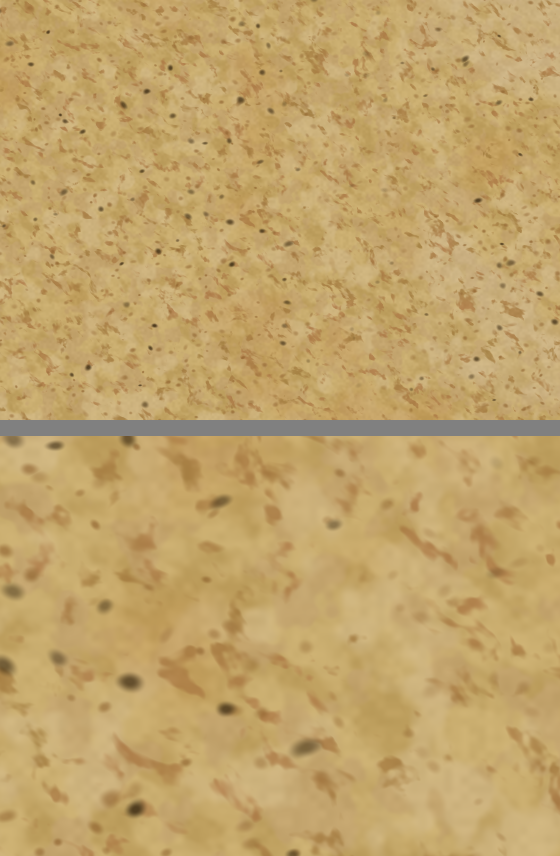
Top, the full canvas; bottom, a detail of the centre.
This texture is drawn by a Shadertoy shader. Its source:

```glsl
// Polished golden granite: soft mottling, rusty flecks, dark specks and pale veils.

float hash(vec2 p) {
    return fract(sin(dot(p, vec2(127.1, 311.7))) * 43758.5453);
}

float noise(vec2 p) {
    vec2 cell = floor(p), f = fract(p);
    f = f * f * (3.0 - 2.0 * f);
    return mix(mix(hash(cell), hash(cell + vec2(1, 0)), f.x),
               mix(hash(cell + vec2(0, 1)), hash(cell + vec2(1, 1)), f.x), f.y);
}

float fbm(vec2 p) {
    float sum = 0.0, amplitude = 0.53;
    for (int i = 0; i < 3; i++) {
        sum += amplitude * noise(p);
        p = mat2(1.6, 1.2, -1.2, 1.6) * p + 17.3;
        amplitude *= 0.5;
    }
    return sum / 0.93;
}

// Soft, uneven dots scattered one per cell; radius is in cell units
float specks(vec2 p, float share, float radius) {
    vec2 home = floor(p);
    float cover = 0.0;
    for (int y = -1; y <= 1; y++) {
        for (int x = -1; x <= 1; x++) {
            vec2 cell = home + vec2(x, y);
            vec2 center = cell + vec2(hash(cell + 3.1), hash(cell + 8.7));
            float size = radius * mix(0.55, 1.2, hash(cell + 21.4));
            float d = length((p - center) * vec2(0.9, 1.1));
            float present = step(hash(cell + 14.2), share);
            float strength = mix(0.45, 1.0, hash(cell + 31.9));
            cover = max(cover, present * strength * smoothstep(size * 1.3, size * 0.2, d));
        }
    }
    return cover;
}

void mainImage(out vec4 fragColor, in vec2 fragCoord) {
    vec2 p = fragCoord / iResolution.y;

    // Grain runs down to the right, most strongly in the calm middle band
    float band = (p.x - 0.86) / 0.17;
    float calm = exp(-band * band);
    vec2 along = vec2(dot(p, vec2(0.85, -0.53)), dot(p, vec2(0.53, 0.85)));
    vec2 grain = along * vec2(0.65, 1.0);
    vec2 wobble = 0.012 * vec2(noise(p * 30.0), noise(p * 30.0 + 40.0));

    // Golden ground with pale and tan clouds
    vec3 color = mix(vec3(0.74, 0.62, 0.365), vec3(0.795, 0.685, 0.44),
                     smoothstep(0.28, 0.62, fbm(grain * 42.0)));
    color = mix(color, vec3(0.76, 0.635, 0.43),
                0.75 * smoothstep(0.48, 0.64, fbm(p * 34.0 + 9.0)));
    color = mix(color, vec3(0.815, 0.715, 0.51),
                0.8 * smoothstep(0.52, 0.72, fbm(p * 23.0 + 55.0)));

    // Broad rusty stains
    float stain = smoothstep(0.52, 0.78, fbm(p * 5.0 + 23.0));
    color = mix(color, vec3(0.75, 0.57, 0.30), 0.4 * stain);

    // Pale pinkish veils toward the right
    float right = smoothstep(0.92, 1.15, p.x + 0.15 * (noise(p * 5.0) - 0.5));
    float veil = right * smoothstep(0.45, 0.72, fbm(along * vec2(4.0, 7.0) + 5.0));
    color = mix(color, vec3(0.81, 0.72, 0.56), 0.6 * veil);

    // Fine brown and reddish flecks
    float fleck = smoothstep(0.58, 0.80, fbm((grain + wobble) * 68.0 + 71.0));
    vec3 fleckColor = mix(vec3(0.62, 0.48, 0.23), vec3(0.68, 0.46, 0.27), noise(p * 19.0));
    color = mix(color, fleckColor, 0.75 * fleck);

    // Rust grains, then sparse dark mineral specks
    vec2 q = p + wobble;
    float rust = specks(q * 31.0, 0.38, 0.19) * (1.0 - 0.55 * calm);
    color = mix(color, vec3(0.55, 0.37, 0.17), 0.65 * rust);
    float dark = specks(q * 15.0 + 37.0, 0.36, 0.115) * (1.0 - 0.7 * calm);
    color = mix(color, vec3(0.26, 0.19, 0.09), 0.9 * dark);

    // Faint fine texture
    color += 0.035 * (noise(p * 150.0) - 0.5);
    fragColor = vec4(color, 1.0);
}
```
